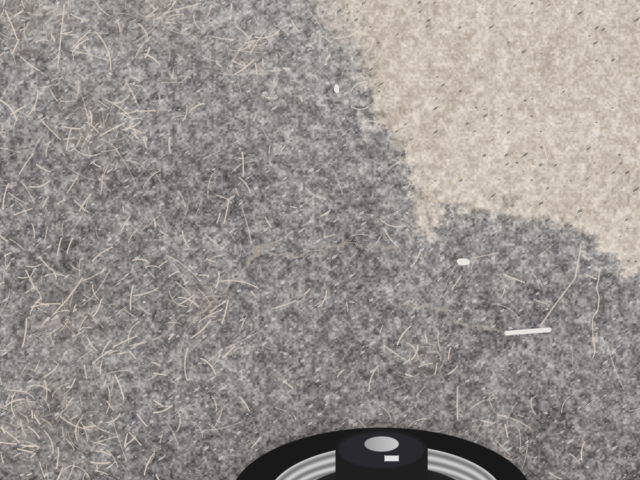
A Shadertoy shader for this texture:

```glsl
// Weathered asphalt with straw, roots and a sandy patch, above a black wheel.
float hash(vec2 p) {
  vec3 q = fract(p.xyx * 0.1031);
  q += dot(q, q.yzx + 33.33);
  return fract((q.x + q.y) * q.z);
}
float noise(vec2 p) {
  vec2 i = floor(p), f = fract(p);
  f = f * f * (3.0 - 2.0 * f);
  return mix(mix(hash(i), hash(i + vec2(1, 0)), f.x),
             mix(hash(i + vec2(0, 1)), hash(i + 1.0), f.x), f.y);
}
// Fractal noise centred on zero
float fbm(vec2 p) {
  float sum = 0.0;
  for (float amp = 0.5; amp > 0.05; amp *= 0.5) {
    sum += amp * (noise(p) - 0.5);
    p = mat2(1.6, 1.2, -1.2, 1.6) * p + 17.3;
  }
  return sum;
}
float fill(float d, float soft) { return 1.0 - smoothstep(-soft, soft, d); }
float segment(vec2 p, vec2 a, vec2 b) {
  vec2 ab = b - a;
  return length(p - a - ab * clamp(dot(p - a, ab) / dot(ab, ab), 0.0, 1.0));
}
float path(vec2 p, vec2 a, vec2 b, vec2 c, vec2 d) {
  return min(segment(p, a, b), min(segment(p, b, c), segment(p, c, d)));
}
float ellipse(vec2 p, vec2 r) {
  float k = length(p / r);
  return k * (k - 1.0) / max(length(p / (r * r)), 0.001);
}
float box(vec2 p, vec2 size) {
  vec2 d = abs(p) - size;
  return max(d.x, d.y);
}
// Straw gathers in clumps (x, y, radius) and thins out to the right
float strawDensity(vec2 p) {
  vec3 clumps[10] = vec3[](vec3(0.05, 0.97, 0.11), vec3(0.34, 0.98, 0.1),
    vec3(0.19, 0.74, 0.08), vec3(0.43, 0.37, 0.07), vec3(0.15, 0.35, 0.08),
    vec3(0.17, 0.12, 0.08), vec3(0.03, 0.12, 0.08), vec3(0.88, 0.25, 0.06),
    vec3(1.04, 0.11, 0.06), vec3(0.52, 0.88, 0.07));
  float density = mix(0.24, 0.07, smoothstep(0.1, 0.9, p.x));
  for (int i = 0; i < 10; i++) {
    vec2 q = (p - clumps[i].xy) / clumps[i].z;
    density += 0.65 * exp(-dot(q, q));
  }
  return density;
}
// One bent fibre per cell, with neighbours for the overhang
float straws(vec2 p, float scale, float seed, float px) {
  float cover = 0.0;
  for (int k = 0; k < 9; k++) {
    vec2 id = floor(p * scale) + vec2(k % 3 - 1, k / 3 - 1), key = id + seed;
    vec2 c = id + vec2(hash(key), hash(key + 41.7));
    float a = 6.283 * hash(key + 83.1), reach = mix(0.12, 0.75, hash(key + 12.9));
    vec2 q = mat2(cos(a), -sin(a), sin(a), cos(a)) * (p * scale - c);
    q.y += (hash(key + 7.3) - 0.5) * 0.9 * q.x * q.x;
    float d = length(vec2(max(abs(q.x) - reach, 0.0), q.y)) / scale;
    float tint = hash(key + 23.4), present = step(hash(key + 59.2), strawDensity(c / scale));
    cover = max(cover, present * fill(d - 0.0006 - 0.001 * tint, px) * mix(0.3, 0.95, tint));
  }
  return cover;
}
// Scattered angular chips
float chips(vec2 p, float scale, float seed, float amount, float px) {
  vec2 key = floor(p * scale) + seed;
  vec2 q = fract(p * scale) - 0.3 - 0.4 * vec2(hash(key), hash(key + 31.7));
  float lean = 1.6 * hash(key + 3.3) - 0.8;
  float d = max(abs(q.x + lean * q.y), abs(q.y - 0.4 * q.x) * 1.4);
  d -= mix(0.05, 0.24, hash(key + 9.1));
  return fill(d / scale, px) * step(hash(key + 67.3), amount);
}
vec3 ground(vec2 p, float px) {
  float grit = fbm(p * 75.0), grain = noise(p * 210.0) - 0.5;
  float tone = 0.5 * fbm(p * 8.0) + 1.1 * grit + 0.55 * grain;
  // Sandy patch: slanted left edge, arched lower edge
  float left = p.x - 0.67 - 0.47 * (1.0 - p.y);
  float lower = p.y - 0.555 + 1.3 * (p.x - 1.02) * (p.x - 1.02);
  float edge = min(left, lower) + 0.1 * fbm(p * 16.0) + 0.07 * grit;
  float soft = 0.03 + 0.05 * smoothstep(0.75, 1.0, p.y);
  float sand = smoothstep(-soft, soft, edge);
  float light = 0.5 + 0.1 * smoothstep(0.3, 1.0, p.y) - 0.17 * exp(-9.0 * p.y);
  light += 0.12 * smoothstep(-0.3, 0.0, edge);
  vec3 col = mix(vec3(0.33, 0.32, 0.32), vec3(0.71, 0.695, 0.685), light + tone);
  col = mix(col, mix(vec3(0.68, 0.63, 0.58), vec3(0.89, 0.85, 0.81), 0.54 + tone), sand);
  col = mix(col, vec3(0.66, 0.6, 0.55), 0.4 * clamp(strawDensity(p) - 0.3, 0.0, 1.0));
  col = mix(col, vec3(0.3), 0.5 * chips(p, 60.0, 5.0, 0.35 - 0.2 * sand, px));
  col = mix(col, vec3(0.85), 0.65 * chips(p, 55.0, 90.0, 0.2 - 0.12 * sand, px));
  return mix(col, vec3(0.75), 0.55 * chips(p, 95.0, 33.0, 0.25, px));
}
vec3 debris(vec3 col, vec2 p, float px) {
  vec3 straw = vec3(0.86, 0.81, 0.76);
  for (float i = 0.0; i < 4.0; i++)
    col = mix(col, straw, straws(p, 15.0 + 7.0 * i, 101.0 * i, px));
  // Roots
  vec2 w = p + 0.02 * (vec2(noise(p * 45.0), noise(p * 45.0 + 50.0)) - 0.5);
  float root = path(w, vec2(0.36, 0.32), vec2(0.46, 0.38), vec2(0.51, 0.45), vec2(0.565, 0.5));
  root = min(root, path(w, vec2(0.53, 0.475), vec2(0.61, 0.463), vec2(0.72, 0.497), vec2(0.83, 0.478)));
  root = min(root, path(w, vec2(0.83, 0.36), vec2(0.9, 0.36), vec2(0.97, 0.33), vec2(1.05, 0.305)));
  col = mix(col, vec3(0.71, 0.66, 0.61), 0.65 * fill(root - 0.004 * noise(p * 80.0), 0.003));
  // Long stalks, pale stick and larger stones
  float stalk = path(p, vec2(1.125, 0.32), vec2(1.16, 0.37), vec2(1.198, 0.42), vec2(1.21, 0.485));
  stalk = min(stalk, segment(w, vec2(1.247, 0.435), vec2(1.233, 0.255)));
  stalk = min(stalk, segment(p, vec2(0.134, 0.99), vec2(0.12, 0.86)));
  col = mix(col, straw, 0.85 * fill(stalk - 0.0015, px));
  float pale = segment(p, vec2(1.056, 0.306), vec2(1.144, 0.313)) - 0.005;
  pale = min(pale, min(length(w - vec2(0.703, 0.818)), length(w - vec2(0.963, 0.449))) - 0.009);
  return mix(col, vec3(0.91, 0.9, 0.88), fill(pale, px));
}
vec3 wheel(vec3 col, vec2 p, float px) {
  float tyre = ellipse(p - vec2(0.795, -0.042), vec2(0.316, 0.151));
  col = mix(col * (1.0 - 0.35 * fill(tyre, 0.03)), vec3(0.1), fill(tyre, px));
  float rim = ellipse(p - vec2(0.804, -0.042), vec2(0.248, 0.115));
  col = mix(col, vec3(0.64 + 0.16 * cos(rim * 330.0)), fill(rim, px));
  col = mix(col, vec3(0.14), fill(ellipse(p - vec2(0.804, -0.055), vec2(0.192, 0.085)), px));
  // Housing, cap, label
  vec2 q = p - vec2(0.795, 0.0625);
  float lid = ellipse(q, vec2(0.096, 0.044));
  col = mix(col, vec3(0.12), fill(min(lid, box(q + vec2(0, 0.0625), vec2(0.096, 0.0625))), px));
  col = mix(col, vec3(0.16, 0.16, 0.18), fill(lid + 0.006, 0.004));
  col = mix(col, vec3(0.7 + 2.5 * q.x), fill(ellipse(q - vec2(0, 0.0125), vec2(0.036, 0.016)), px));
  return mix(col, vec3(0.88), fill(box(q - vec2(0.021, -0.0175), vec2(0.015, 0.006)), px));
}
void mainImage(out vec4 fragColor, in vec2 fragCoord) {
  vec2 p = fragCoord / iResolution.y;
  float px = 1.0 / iResolution.y;
  fragColor = vec4(wheel(debris(ground(p, px), p, px), p, px), 1.0);
}
```
